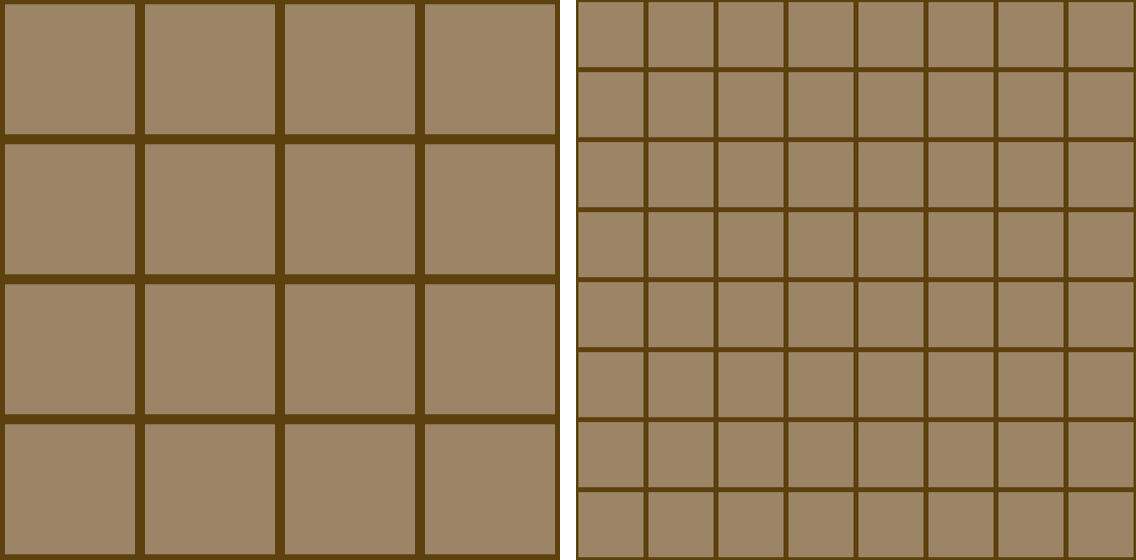
Left: one tile. Right: repeated 2 by 2.
Write a Shadertoy shader that draws this pattern.

```glsl
float roundedBox(vec2 p, vec2 halfSize, float radius) {
    vec2 q = abs(p) - halfSize + radius;
    return length(max(q, 0.0)) + min(max(q.x, q.y), 0.0) - radius;
}

void mainImage(out vec4 fragColor, in vec2 fragCoord) {
    // Four by four cells, with the tiles set slightly high in each
    vec2 grid = fragCoord / iResolution.xy * 4.0 - vec2(0.0, 0.005);
    vec2 cell = fract(grid) - 0.5;
    float pixel = 4.0 / min(iResolution.x, iResolution.y);

    // Flat tile with crisp, barely eased corners
    float edge = roundedBox(cell, vec2(0.4645), 0.006);
    float tile = clamp(0.5 - edge / pixel, 0.0, 1.0);

    vec3 grout = vec3(0.36, 0.25, 0.05);
    vec3 clay = vec3(0.61, 0.52, 0.40);
    fragColor = vec4(mix(grout, clay, tile), 1.0);
}
```
